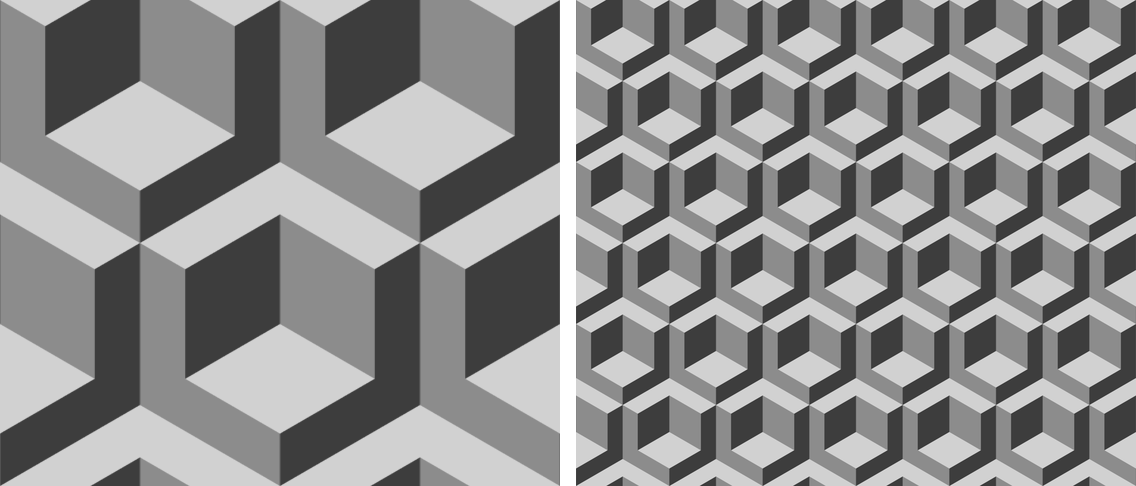
Left: one tile. Right: repeated 3 by 3.
A Shadertoy shader for this pattern:

```glsl
// Hexagonal grid of hollow cubes: three-tone outer faces around an inverted inner corner.

const float SQRT3 = sqrt(3.0);
const vec2 REPEATS = vec2(2.0, 1.0);      // whole repeats across and down
const vec2 PERIOD = vec2(SQRT3, 3.0);     // one repeat, for hexagons of radius 1
const vec2 FIRST_CENTER = vec2(0.0, 1.0);
const float OPENING = 0.6765;             // inner hexagon size relative to outer
const float LIGHT = 0.82;
const float MIDDLE = 0.55;
const float DARK = 0.24;
const int SAMPLES = 4;                    // antialiasing samples per axis
const float FILTER_WIDTH = 1.35;          // antialiasing footprint in pixels

// Offset from the nearest point of a rectangular lattice
vec2 latticeOffset(vec2 p, vec2 period) {
    return p - period * floor(p / period + 0.5);
}

// Offset from the nearest hexagon center; two staggered lattices
vec2 hexOffset(vec2 p, vec2 period) {
    vec2 a = latticeOffset(p, period);
    vec2 b = latticeOffset(p - 0.5 * period, period);
    return dot(a, a) < dot(b, b) ? a : b;
}

// Distance from the center measured along the hexagon's face normals
float hexRadius(vec2 p) {
    p = abs(p);
    return max(p.x, dot(p, vec2(0.5, 0.5 * SQRT3)));
}

// Tone of a convex cube: light top, middle left side, dark right side
float cubeTone(vec2 p, float top, float left, float right) {
    if (p.y * SQRT3 > abs(p.x)) return top;
    return p.x < 0.0 ? left : right;
}

// Point reflection turns the outer cube into the recessed corner
float hollowCube(vec2 p, float opening) {
    float innerApothem = 0.5 * SQRT3 * opening;
    vec2 q = hexRadius(p) < innerApothem ? -p : p;
    return cubeTone(q, LIGHT, MIDDLE, DARK);
}

void mainImage(out vec4 fragColor, in vec2 fragCoord) {
    float tone = 0.0;
    // Average a small grid of samples to smooth every edge
    for (int j = 0; j < SAMPLES; j++) {
        for (int i = 0; i < SAMPLES; i++) {
            vec2 jitter = (vec2(i, j) + 0.5) / float(SAMPLES) - 0.5;
            vec2 uv = (fragCoord + FILTER_WIDTH * jitter) / iResolution.xy;
            vec2 p = uv * REPEATS * PERIOD - FIRST_CENTER;
            tone += hollowCube(hexOffset(p, PERIOD), OPENING);
        }
    }
    fragColor = vec4(vec3(tone / float(SAMPLES * SAMPLES)), 1.0);
}
```
